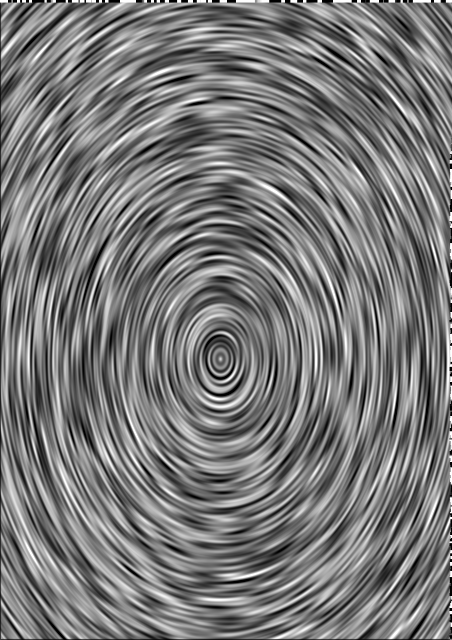
Write a WebGL 2 fragment shader that draws this background.

```glsl
#version 300 es
precision highp float;

uniform vec2 u_resolution;
out vec4 fragColor;

// Integer hash to 0..1
float hash(ivec3 cell) {
  uvec3 v = uvec3(cell) * 1664525u + 1013904223u;
  v.x += v.y * v.z;
  v.y += v.z * v.x;
  v.z += v.x * v.y;
  v ^= v >> 16u;
  v.x += v.y * v.z;
  return float(v.x >> 8u) / 16777216.0;
}

// Signed noise along one ring; longer rings hold more streaks
float ringNoise(int ring, float turn, float spacing, float streak, int layer) {
  float radius = float(ring) * spacing;
  int count = max(1, int(6.2832 * radius / streak));
  float s = turn * float(count) + hash(ivec3(ring, 977, layer));
  int cell = int(floor(s));
  float a = hash(ivec3(ring, cell % count, layer));
  float b = hash(ivec3(ring, (cell + 1) % count, layer));
  return 2.0 * mix(a, b, smoothstep(0.0, 1.0, fract(s))) - 1.0;
}

// Blend rings as value noise (slope 0) or as thinner gradient noise (slope 1)
float streaks(float radius, float turn, float spacing, float streak, float slope, int layer) {
  float s = radius / spacing + 0.37 * float(layer);
  int ring = int(floor(s));
  float f = fract(s);
  float inner = ringNoise(ring, turn, spacing, streak, layer) * mix(1.0, f, slope);
  float outer = ringNoise(ring + 1, turn, spacing, streak, layer) * mix(1.0, f - 1.0, slope);
  return mix(inner, outer, smoothstep(0.0, 1.0, f));
}

// Hard dashes along a border
float dashes(float s, int seed) {
  int cell = int(floor(s));
  float a = hash(ivec3(cell, seed, 5));
  float b = hash(ivec3(cell + 1, seed, 5));
  return smoothstep(0.42, 0.58, mix(a, b, smoothstep(0.0, 1.0, fract(s))));
}

void main() {
  vec2 uv = gl_FragCoord.xy / u_resolution;
  vec2 p = uv * vec2(0.707, 1.0);

  // Elliptical polar coordinates around the vortex
  vec2 q = (p - vec2(0.345, 0.439)) * vec2(1.36, 1.0);
  float radius = length(q);
  float turn = fract(atan(q.y, q.x + 1e-6) / 6.2832 + 0.5);

  // Soft streaks overlaid with thinner ones
  float shade = 0.475;
  shade += 0.36 * streaks(radius, turn, 0.0054, 0.054, 0.0, 1);
  shade += 0.80 * streaks(radius, turn, 0.0064, 0.060, 1.0, 2);

  // Concentric core with a bright dot
  float core = 0.48 + 0.15 * cos(6.2832 * radius / 0.0155);
  core += 0.2 * exp(-radius * radius / 0.00001);
  shade = mix(core, shade, smoothstep(0.01, 0.026, radius));

  // Dark rims at left and bottom, broken dashes at top and right
  shade *= mix(0.3, 1.0, smoothstep(0.0005, 0.0028, min(p.x, p.y)));
  float topBand = smoothstep(0.995, 0.997, p.y);
  shade = mix(shade, dashes(p.x * 210.0, 3), topBand);
  float reach = 0.001 + 0.003 * hash(ivec3(int(p.y * 190.0), 7, 9));
  float rightBand = smoothstep(0.707 - reach - 0.001, 0.707 - reach + 0.001, p.x);
  rightBand *= 1.0 - smoothstep(0.74, 0.80, p.y);
  shade = mix(shade, dashes(p.y * 210.0, 4), rightBand);

  fragColor = vec4(vec3(clamp(shade, 0.0, 1.0)), 1.0);
}
```
